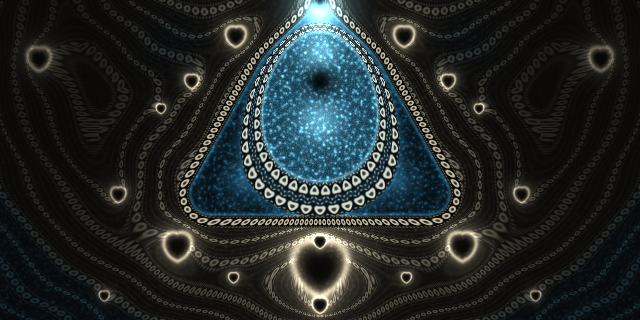
Give the GLSL for this background, as a Shadertoy shader.

```glsl
const float PI = 3.14159265;
const vec3 SOOT = vec3(0.03, 0.029, 0.025);
const vec3 BRONZE = vec3(0.30, 0.27, 0.21);
const vec3 CREAM = vec3(0.96, 0.92, 0.80);
const vec3 NIGHT = vec3(0.02, 0.055, 0.08);
const vec3 AZURE = vec3(0.16, 0.42, 0.55);
const vec3 ICE = vec3(0.62, 0.90, 0.98);
const vec2 EGG_CENTER = vec2(0, 0.667);
const vec2 EGG_SIZE = vec2(0.18, 0.235);
const vec2 BELL_TOP = vec2(0, 1);
const vec2 BELL_CORNER = vec2(0.34, 0.395);
const vec2 ARCH_CENTER = vec2(0.375, 1.16);
const float BAND_STEP = 0.066;
const float BEAD_PITCH = 0.026;
const float SPECKLE_SCALE = 85.0;

// Dark cores on the right half: position, radius
const int CORES = 11;
const vec3 CORE[CORES] = vec3[CORES](
    vec3(0, 0.167, 0.085), vec3(0, 0.245, 0.02), vec3(0, 0.047, 0.024),
    vec3(0.263, 0.888, 0.032), vec3(0.878, 0.818, 0.038), vec3(0.401, 0.747, 0.022),
    vec3(0.63, 0.393, 0.024), vec3(0.445, 0.232, 0.044), vec3(0.497, 0.661, 0.015),
    vec3(0.27, 0.133, 0.016), vec3(0.674, 0.076, 0.016));

float hash(vec2 p) {
    return fract(sin(dot(p, vec2(127.1, 311.7))) * 43758.5);
}

float bell1D(float x, float width) {
    return exp(-x * x / (width * width));
}

float glow(vec2 p, vec2 center, float radius) {
    return bell1D(length(p - center), radius);
}

float segment(vec2 p, vec2 a, vec2 b) {
    vec2 ab = b - a;
    return length(p - a - ab * clamp(dot(p - a, ab) / dot(ab, ab), 0.0, 1.0));
}

float smoothMin(float a, float b, float k) {
    float h = max(k - abs(a - b), 0.0);
    return min(a, b) - 0.25 * h * h / k;
}

// Scattered sparks joined by a faint cell web
float speckle(vec2 p) {
    vec2 id = floor(p);
    float near = 4.0, next = 4.0, spark = 0.0;
    for (int i = 0; i < 9; i++) {
        vec2 cell = id + vec2(i % 3 - 1, i / 3 - 1);
        float h = hash(cell);
        float d = length(cell + vec2(h, hash(cell + 37.0)) - p);
        next = min(next, max(near, d));
        near = min(near, d);
        spark += exp(-9.0 * d * d) * fract(h * 17.0);
    }
    return spark + 0.22 * (1.0 - smoothstep(0.0, 0.22, next - near));
}

// Row of hollow beads edged by fine dotted lines
float chain(float across, float along, float halfWidth) {
    float v = across / halfWidth;
    float d = length(vec2(fract(along) - 0.5, v * 0.6));
    float bead = (1.0 - smoothstep(0.32, 0.5, d)) * (0.2 + 0.8 * smoothstep(0.08, 0.26, d));
    return bead + bell1D(abs(v) - 1.05, 0.16) * (0.33 + 0.27 * cos(along * 6.0 * PI));
}

float bellDistance(vec2 p) {
    vec2 side = BELL_CORNER - BELL_TOP, q = p - BELL_TOP;
    float d = min(segment(p, BELL_TOP, BELL_CORNER), segment(p, BELL_CORNER, vec2(0, BELL_CORNER.y)));
    bool inside = p.y > BELL_CORNER.y && side.x * q.y < side.y * q.x;
    return (inside ? -d : d) - 0.105 + 0.06 * smoothstep(0.8, 1.0, p.y);
}

// Bronze contours flowing between bell, arches and outer bowl
vec3 filigree(vec2 p, float bell, float sparks) {
    float arch = length(p - ARCH_CENTER) - 0.2;
    float bowl = 0.9 - 0.9 * length((p - vec2(0, 0.8)) / vec2(1.1, 0.9));
    float field = smoothMin(smoothMin(bell, arch, 0.1), bowl, 0.12);
    field += 0.01 * sin(13.0 * p.x + 4.0 * sin(7.0 * p.y));
    float halo = 0.0;
    for (int i = 0; i < CORES; i++) {
        float g = glow(p, CORE[i].xy, CORE[i].z * 2.0);
        field += 1.6 * CORE[i].z * g;
        halo += g;
    }
    float band = floor(field / BAND_STEP + 0.5);
    bool nearArch = arch < min(bell, bowl);
    vec2 q = p - (nearArch ? ARCH_CENTER : vec2(0, 0.6));
    float radius = (nearArch ? 0.2 : bell < bowl ? 0.4 : 0.9) + abs(band) * BAND_STEP;
    float along = atan(q.x, q.y) * floor(radius / BEAD_PITCH);
    float beads = chain(field - band * BAND_STEP, along, mod(band, 2.0) < 0.5 ? 0.015 : 0.009);
    float threads = pow(0.5 + 0.5 * cos(field * 10.0 * PI / BAND_STEP), 3.0);
    float light = 0.16 + 0.85 * glow(p, vec2(0, 0.45), 0.62);
    light *= 0.35 + 0.65 * exp(-5.0 * max(field, 0.0)) + 0.5 * halo;
    vec3 color = SOOT + BRONZE * light * (0.12 + 0.22 * threads + 0.25 * sparks + 0.45 * halo);
    color += CREAM * light * beads * 0.5;
    float cool = max(1.0 - smoothstep(-0.05, 0.03, bowl), 0.7 * glow(p, vec2(0.45, 0.87), 0.1));
    return mix(color, NIGHT * 0.6 + AZURE * (0.18 * sparks + 0.25 * beads), 0.65 * cool);
}

void mainImage(out vec4 fragColor, in vec2 fragCoord) {
    vec2 p = (fragCoord - vec2(0.5 * iResolution.x, 0)) / iResolution.y;
    float pixel = 1.0 / iResolution.y;
    float sparks = speckle(p * SPECKLE_SCALE);
    p.x = abs(p.x);
    float bell = bellDistance(p);
    vec3 color = filigree(p, bell, sparks);

    // Heart-shaped cores with bright rims
    float dim = 1.0 - 0.6 * smoothstep(0.4, 0.9, p.x);
    for (int i = 0; i < CORES; i++) {
        vec2 h = (p - CORE[i].xy) / CORE[i].z;
        float d = length(h - vec2(0, 0.3 * abs(h.x) - 0.1));
        vec3 hollow = BRONZE * (0.08 + 1.1 * smoothstep(0.35, 1.0, d)) * (0.7 + 0.5 * sparks);
        color = mix(color, hollow, 1.0 - smoothstep(0.85, 1.05, d));
        color += CREAM * dim * (0.55 * bell1D(d - 1.0, 0.15) + 0.16 * exp(-2.0 * abs(d - 1.2)));
    }

    // Blue bell with arcs of lace and a beaded border
    float lace = pow(0.5 + 0.5 * cos(95.0 * length(p - vec2(0.25, 0.42))), 8.0);
    float sheen = 0.55 * sparks + 0.1 * lace + 0.55 * bell1D(bell + 0.038, 0.007);
    sheen += 0.5 * glow(p, vec2(0, 0.9), 0.16) + 0.35 * glow(p, vec2(0.25, 0.43), 0.05);
    float inBell = 1.0 - smoothstep(-pixel, pixel, bell + 0.036);
    color = mix(color, NIGHT + AZURE * sheen, inBell);
    float borderBeads = chain(bell + 0.016, atan(p.x, p.y - 0.55) * 17.0, 0.015);
    color = mix(color, SOOT + CREAM * 0.75 * borderBeads, 1.0 - smoothstep(0.014, 0.02, abs(bell + 0.016)));

    // Double ring of beads parted by a dark wave
    vec2 q = p - EGG_CENTER;
    vec2 e = vec2(q.x * (1.0 + 0.6 * q.y), q.y) / EGG_SIZE;
    float egg = 0.2 * (length(e) - 1.0);
    float ring = egg / (0.058 - 0.034 * clamp(e.y, -1.0, 1.0));
    float turn = atan(e.x, e.y) * 22.0 / PI;
    float wave = 0.07 * cos(turn * 2.0 * PI);
    float r = ring - wave * 0.5;
    float beads = chain(r - 0.28, turn, 0.2) + chain(r - 0.8, turn + 0.5, 0.18);
    vec3 jewel = NIGHT + CREAM * 0.85 * beads + AZURE * 0.25 * exp(-8.0 * abs(ring - 0.54 - wave));
    color += AZURE * 0.45 * exp(-6.0 * max(ring - 1.0, 0.0)) * inBell;
    color = mix(color, jewel, 1.0 - smoothstep(0.98, 1.04, ring));

    // Sparkling egg
    vec3 yolk = AZURE * 0.55 + mix(AZURE, ICE, 0.55) * 0.85 * sparks;
    yolk += ICE * (0.45 * glow(p, vec2(0, 0.622), 0.065) + 0.4 * glow(p, vec2(0, 0.83), 0.055));
    yolk *= 1.0 - 0.93 * glow(p, vec2(0, 0.745), 0.042);
    color = mix(color, yolk, 1.0 - smoothstep(-pixel, pixel, egg));
    color += ICE * 0.4 * bell1D(egg, 0.006);

    // Flare above the egg
    color += ICE * (glow(p, vec2(0, 0.965), 0.045) + 0.4 * glow(p, vec2(0, 0.97), 0.11));
    color *= 1.0 - 0.8 * glow(p, vec2(0, 1), 0.018);
    fragColor = vec4(clamp(color, 0.0, 1.0), 1.0);
}
```
